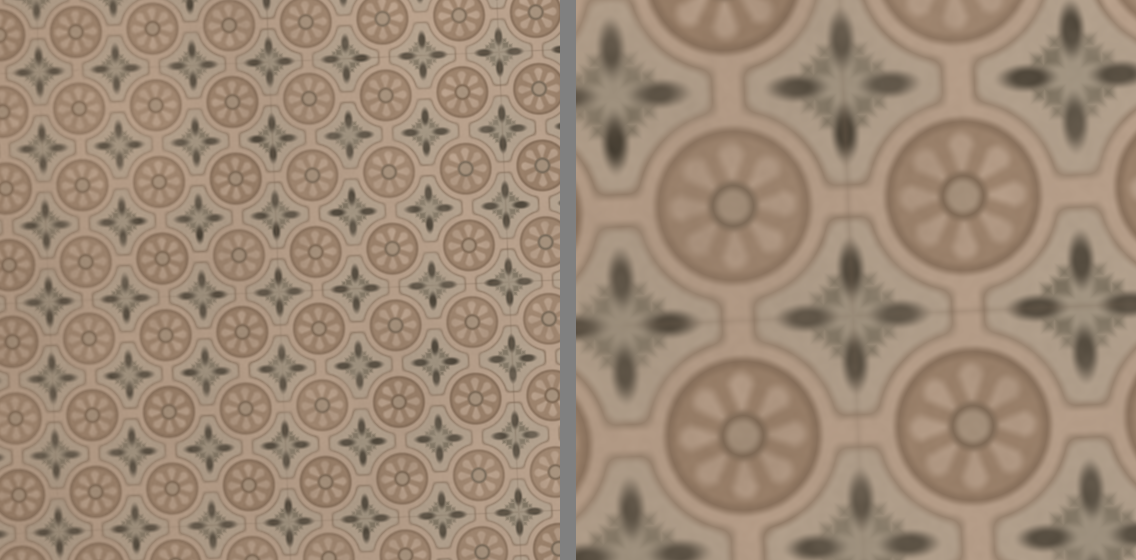
Left, the full canvas; right, a detail of the centre.
This pattern is drawn by a Shadertoy shader. Its source:

```glsl
// Worn cement tiles: eight-petal rosettes in linked rings, with dark four-point
// stars between them. A slightly turned square lattice is folded into cells, each
// drawn with distance functions; gradient noise adds wear and uneven light.

const float PITCH = 0.137;   // lattice step in canvas heights
const float PI = 3.14159265;

vec2 hash2(vec2 p) {
    vec3 q = fract(p.xyx * vec3(0.1031, 0.1030, 0.0973));
    q += dot(q, q.yzx + 33.33);
    return fract((q.xx + q.yz) * q.zy);
}

float gradientNoise(vec2 p) {
    vec2 i = floor(p), f = fract(p);
    vec2 u = f * f * f * (f * (f * 6.0 - 15.0) + 10.0);
    vec2 e = vec2(0.0, 1.0);
    float a = dot(hash2(i) * 2.0 - 1.0, f);
    float b = dot(hash2(i + e.yx) * 2.0 - 1.0, f - e.yx);
    float c = dot(hash2(i + e) * 2.0 - 1.0, f - e);
    float d = dot(hash2(i + 1.0) * 2.0 - 1.0, f - 1.0);
    return mix(mix(a, b, u.x), mix(c, d, u.x), u.y);
}

// Soft coverage of the inside of a shape, and of a line along its edge
float fill(float d, float soft) { return 1.0 - smoothstep(-soft, soft, d); }
float stroke(float d, float halfWidth, float soft) { return fill(abs(d) - halfWidth, soft); }

float smoothMin(float a, float b, float k) {
    float h = max(k - abs(a - b), 0.0) / k;
    return min(a, b) - h * h * k * 0.25;
}

// Eight drop-shaped petals, wider toward the rim
float rosettePetals(vec2 p) {
    float angle = mod(atan(p.y, p.x) + PI / 8.0, PI / 4.0) - PI / 8.0;
    vec2 q = length(p) * vec2(cos(angle), sin(angle));
    float t = clamp((q.x - 0.12) / 0.10, 0.0, 1.0);
    return length(q - vec2(0.12 + 0.10 * t, 0.0)) - mix(0.016, 0.052, t);
}

float box(vec2 p, float halfSize) {
    vec2 q = abs(p) - halfSize;
    return max(q.x, q.y);
}

void mainImage(out vec4 fragColor, in vec2 fragCoord) {
    vec2 uv = fragCoord / iResolution.y;

    // Turned lattice: rosettes on whole numbers, stars halfway between
    float turn = 0.043;
    vec2 p = uv - vec2(0.421, 0.681);
    vec2 g = vec2(cos(turn) * p.x + sin(turn) * p.y,
                  cos(turn) * p.y - sin(turn) * p.x) / PITCH;
    vec2 rosetteId = floor(g + 0.5);
    vec2 c = g - rosetteId;
    vec2 s = abs(fract(g) - 0.5);
    s = vec2(max(s.x, s.y), min(s.x, s.y));

    // Focus is softer on the left
    float soft = max(mix(0.034, 0.020, uv.x), 1.0 / (iResolution.y * PITCH));
    float wear = gradientNoise(g * 3.1) + 0.5 * gradientNoise(g * 9.0);
    vec2 rnd = hash2(rosetteId + 40.0);
    float r = length(c);

    // Linked rings and the paler field around the stars
    float band = smoothMin(r - 0.415, min(abs(c.x), abs(c.y)) - 0.07, 0.05);
    vec3 col = mix(vec3(0.685, 0.610, 0.530), vec3(0.705, 0.605, 0.520), fill(band, soft));
    col = mix(col, vec3(0.52, 0.43, 0.35), stroke(band, 0.010, soft) * (0.70 + 0.4 * wear));

    // Rosette: sunken disc, rim, petals and central ring
    float strength = 0.75 + 0.25 * rnd.x;
    vec3 disc = mix(col, vec3(0.585, 0.480, 0.390), strength);
    col = mix(col, disc, fill(r - 0.33, soft));
    col = mix(col, vec3(0.485, 0.390, 0.310), stroke(r - 0.322, 0.014, soft) * strength * 0.85);
    col = mix(col, vec3(0.705, 0.605, 0.520), fill(rosettePetals(c), soft) * (0.88 + 0.3 * wear));
    col = mix(col, vec3(0.635, 0.550, 0.465), fill(r - 0.09, soft));
    vec3 ringColor = mix(vec3(0.45, 0.36, 0.28), vec3(0.42, 0.38, 0.32), rnd.y * uv.x);
    col = mix(col, ringColor, stroke(r - 0.088, 0.014, soft) * 0.85);

    // Star: grey checkered heart and four dark leaves
    float heart = min(box(s - 0.088, 0.038), box(s - vec2(0.15, 0.075), 0.022));
    col = mix(col, vec3(0.600, 0.550, 0.475), fill(s.x + s.y - 0.20, soft * 1.5) * 0.75);
    col = mix(col, vec3(0.465, 0.420, 0.350), fill(heart, soft) * (0.75 + 0.5 * wear));
    float leaf = (length((s - vec2(0.200, 0.0)) / vec2(0.100, 0.047)) - 1.0) * 0.047;
    col = mix(col, vec3(0.310, 0.275, 0.225), fill(leaf, soft) * (0.92 + 0.35 * wear));

    // Hairline joints every third cell
    vec2 joint = abs(mod(g - vec2(0.5, 1.5) + 1.5, 3.0) - 1.5);
    float seam = fill(min(joint.x, joint.y) - 0.006, soft);
    col = mix(col, vec3(0.44, 0.36, 0.29), seam * (0.12 + 0.20 * uv.x + 0.3 * wear));

    // Patchy fading, fine grain and side light that cools to the right
    float patchy = gradientNoise(uv * 3.3 + 7.0);
    col = mix(col, vec3(0.66, 0.57, 0.485), 0.12 * (1.0 - uv.x) + 0.10 * max(patchy, 0.0));
    col *= 0.965 + 0.06 * uv.x + 0.03 * uv.y + 0.05 * patchy + 0.025 * wear;
    col *= mix(vec3(1.0), vec3(0.985, 1.0, 1.015), uv.x);
    col += 0.012 * gradientNoise(uv * 170.0);

    fragColor = vec4(clamp(col, 0.0, 1.0), 1.0);
}
```
